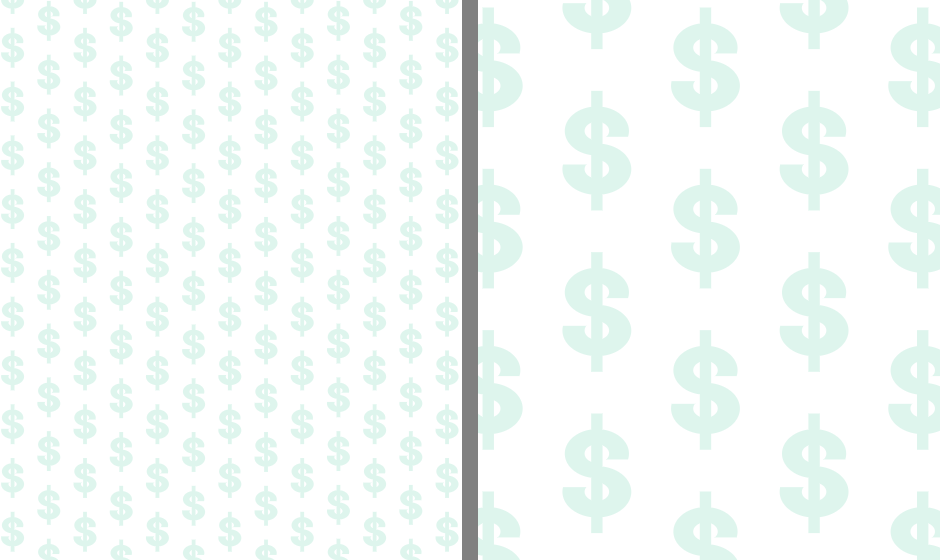
Left: the whole. Right: its middle third, enlarged.
Give the GLSL for this pattern, as a WebGL 1 fragment shader.

```glsl
precision highp float;
// Pale mint currency signs in staggered columns on white.
// Each sign joins two cut elliptical rings and an upright bar;
// rounding to the nearest column and row repeats it over the canvas.

uniform vec2 u_resolution;

#define PITCH vec2(0.06465, 0.09603)  // column and row spacing, canvas heights
#define FIRST vec2(0.0225, 0.0853)    // first sign, from the top left
#define COLUMN_DROP 0.0016            // slight drop of the inner odd columns
#define SIGN_SCALE 1152.0             // sign units per canvas height
#define BAR_HALF vec2(3.9, 41.0)
#define UPPER_BOWL vec2(22.0, 16.8)
#define LOWER_BOWL vec2(23.6, 17.6)
#define COUNTER vec2(8.4, 6.3)        // radii of the bowl openings
#define TERMINAL 9.5                  // height of the stroke ends
#define INK vec3(0.87, 0.96, 0.93)
#define PAPER vec3(1.0)

// Approximate signed distance to an ellipse
float ellipse(vec2 p, vec2 radii) {
  float k = length(p / radii);
  float slope = length(p / (radii * radii));
  return k * (k - 1.0) / max(slope, 0.0001);
}

float box(vec2 p, vec2 halfSize) {
  vec2 q = abs(p) - halfSize;
  return length(max(q, 0.0)) + min(max(q.x, q.y), 0.0);
}

// Elliptical ring with its lower right quadrant cut away below cutY
float openBowl(vec2 p, vec2 radii, float cutY) {
  float ring = max(ellipse(p, radii), -ellipse(p, COUNTER));
  float gap = max(-p.x, p.y - cutY);
  return max(ring, -gap);
}

float currencySign(vec2 p) {
  vec2 upperCenter = vec2(0.0, 13.5);
  vec2 lowerCenter = vec2(0.0, 12.7);
  float upper = openBowl(p - upperCenter, UPPER_BOWL, TERMINAL - upperCenter.y);
  // The lower bowl is the upper one turned by half a circle
  float lower = openBowl(-p - lowerCenter, LOWER_BOWL, TERMINAL - lowerCenter.y);
  return min(min(upper, lower), box(p, BAR_HALF));
}

void main() {
  vec2 p = gl_FragCoord.xy / u_resolution.y;
  p.y = 1.0 - p.y;
  p -= FIRST;

  // Nearest column; odd columns sit half a row off
  float column = floor(p.x / PITCH.x + 0.5);
  float odd = mod(column, 2.0);
  float innerColumn = step(2.5, column) * step(column, 7.5);
  p.x -= column * PITCH.x;
  p.y -= odd * (0.5 * PITCH.y + COLUMN_DROP * innerColumn);

  // Nearest sign in the column
  p.y -= PITCH.y * floor(p.y / PITCH.y + 0.5);
  float d = currencySign(vec2(p.x, -p.y) * SIGN_SCALE);

  // One pixel wide edge
  float pixel = SIGN_SCALE / u_resolution.y;
  float coverage = clamp(0.5 - d / pixel, 0.0, 1.0);
  gl_FragColor = vec4(mix(PAPER, INK, coverage), 1.0);
}
```
